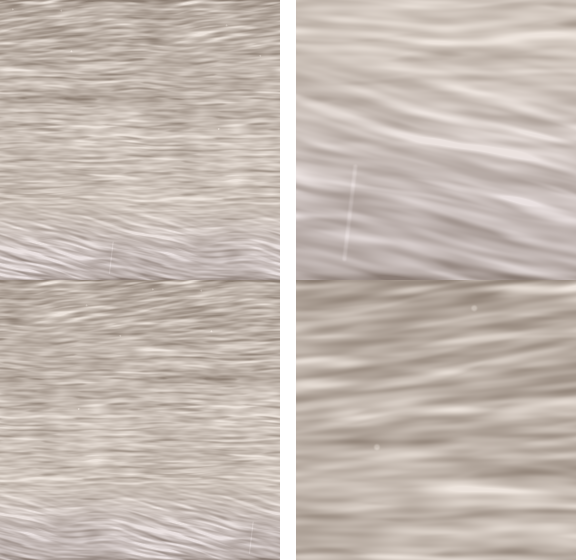
Left, the full canvas; right, a detail of the centre.
Reproduce this texture procedurally as a WebGL 1 fragment shader.

```glsl
precision highp float;
uniform vec2 u_resolution;

const float TAU = 6.28319;
const float ROWS = 2.0;
const vec3 DARK_GRAIN = vec3(0.55, 0.495, 0.45);
const vec3 PALE_GRAIN = vec3(0.93, 0.895, 0.865);
const vec3 LILAC_TINT = vec3(0.985, 0.985, 1.02);

float hash(vec2 cell) {
  return fract(sin(dot(cell, vec2(127.1, 311.7))) * 43758.5);
}

// Dot product of a lattice gradient with its offset, wrapping in x
float corner(vec2 cell, vec2 offset, float period, float seed) {
  float angle = TAU * hash(vec2(mod(cell.x, period), cell.y) + seed);
  return dot(vec2(cos(angle), sin(angle)), offset);
}

// Gradient noise; scale.x is a whole number of cells per plank
float noise(vec2 p, vec2 scale, float seed) {
  vec2 q = p * scale;
  vec2 i = floor(q);
  vec2 f = q - i;
  vec2 w = f * f * f * (f * (f * 6.0 - 15.0) + 10.0);
  vec2 e = vec2(1.0, 0.0);
  float low = mix(corner(i, f, scale.x, seed),
                  corner(i + e.xy, f - e.xy, scale.x, seed), w.x);
  float high = mix(corner(i + e.yx, f - e.yx, scale.x, seed),
                   corner(i + e.xx, f - e.xx, scale.x, seed), w.x);
  return mix(low, high, w.y);
}

// Layered long fibres
float fibres(vec2 p) {
  float sum = 0.0;
  float weight = 0.65;
  vec2 scale = vec2(2.0, 30.0);
  for (int k = 0; k < 4; k++) {
    sum += weight * noise(p, scale, 17.0 * float(k));
    weight *= 1.15;
    scale *= vec2(2.0, 1.52);
  }
  return sum;
}

// Thin tapering strands, one wavy track per row, broken along x
float strands(vec2 p, float rows, float breaks, float halfWidth, float seed) {
  float y = p.y * rows + 0.9 * noise(p, vec2(5.0, 9.0), seed);
  float row = floor(y);
  float run = noise(vec2(p.x, row * 3.0 + 0.5), vec2(breaks, 1.0), seed + 7.0);
  float gate = smoothstep(-0.08, 0.22, run);
  float center = 0.35 + 0.3 * hash(vec2(row, seed));
  float d = abs(y - row - center) / rows;
  return gate * (1.0 - smoothstep(0.0, halfWidth * (0.5 + gate), d));
}

// Soft band across the plank
float band(float y, float center, float halfWidth) {
  return 1.0 - smoothstep(0.0, halfWidth, abs(y - center));
}

// Distance to a line segment
float segment(vec2 p, vec2 a, vec2 b) {
  vec2 ab = b - a;
  return length(p - a - ab * clamp(dot(p - a, ab) / dot(ab, ab), 0.0, 1.0));
}

// Sparse round flecks, one candidate in each cell
float flecks(vec2 p, float count, float radius) {
  vec2 cell = floor(p * count);
  vec2 center = 0.2 + 0.6 * vec2(hash(cell + 3.0), hash(cell + 8.0));
  float d = length(fract(p * count) - center) / count;
  return step(0.85, hash(cell + 21.0)) * (1.0 - smoothstep(radius * 0.3, radius, d));
}

// Plank tone from dark to pale; p.y runs from top edge to bottom edge
float plankTone(vec2 p) {
  float upper = 1.0 - smoothstep(0.08, 0.3, p.y);
  float lower = smoothstep(0.68, 0.88, p.y);
  float half2 = step(0.5, p.y);

  // Slanted grain: rising near the top, falling near the bottom
  float x = fract(p.x - mix(0.0, 0.3, half2) + 0.5) - 0.5;
  float slanted = (upper + lower) * (1.0 - smoothstep(0.28, 0.48, abs(x)));
  vec2 g = p + vec2(0.0, 0.005 * noise(p, vec2(5.0, 8.0), 61.0));
  vec2 s = g + vec2(0.0, x * mix(0.11, -0.23, half2));

  // Broad shading
  float tone = mix(0.42, 0.64, smoothstep(0.0, 0.55, p.y));
  tone -= 0.09 * smoothstep(0.82, 1.0, p.y);
  tone += 0.13 * noise(p, vec2(3.0, 5.0), 43.0);
  tone -= 0.12 * band(g.y, 0.345, 0.015) + 0.06 * band(g.y, 0.37, 0.06);

  // Fibres
  float contrast = 0.26 + 0.1 * (1.0 - smoothstep(0.1, 0.45, p.y));
  tone += contrast * mix(fibres(g), fibres(s), slanted);

  // Fine pale and dark strands along the straight grain
  float straight = 1.0 - 0.8 * slanted;
  tone += 0.22 * straight * strands(g, 50.0, 5.0, 0.005, 83.0);
  tone -= 0.24 * straight * strands(g, 44.0, 7.0, 0.005, 97.0);

  // Bold pale veins and dark gaps along the slanted grain
  tone += 0.46 * slanted * strands(s, 30.0, 4.0, 0.007, 109.0);
  tone += 0.24 * slanted * strands(s, 47.0, 6.0, 0.005, 131.0);
  tone -= 0.22 * slanted * strands(s, 38.0, 5.0, 0.006, 149.0);

  // Wear: one faint scratch and tiny flecks
  float scratch = segment(p, vec2(0.404, 0.865), vec2(0.391, 0.975));
  tone += 0.14 * (1.0 - smoothstep(0.0005, 0.004, scratch));
  return tone + 0.25 * flecks(p, 7.0, 0.005);
}

// Dark, uneven joint between planks
float joint(vec2 p) {
  float edge = min(p.y, 1.0 - p.y);
  float strength = 0.3 + 0.2 * noise(p, vec2(9.0, 3.0), 127.0);
  return strength * (1.0 - smoothstep(0.001, 0.01, edge));
}

void main() {
  vec2 uv = gl_FragCoord.xy / u_resolution;
  // Identical planks, staggered by half a length on alternate rows
  float y = uv.y * ROWS;
  float stagger = 0.5 * mod(floor(y) + 1.0, 2.0);
  vec2 plank = vec2(fract(uv.x + stagger), 1.0 - fract(y));

  float tone = clamp(plankTone(plank) - joint(plank), 0.0, 1.0);
  vec3 color = mix(DARK_GRAIN, PALE_GRAIN, tone);
  color *= mix(vec3(1.0), LILAC_TINT, smoothstep(0.7, 0.95, plank.y));
  gl_FragColor = vec4(color, 1.0);
}
```
